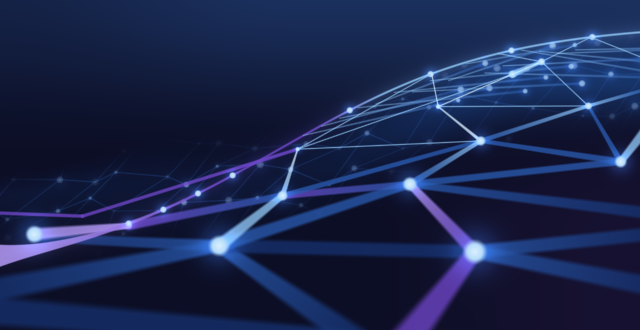
A WebGL 2 fragment shader for this background:

```glsl
#version 300 es
precision highp float;
// Glowing blue and violet wire mesh rising along a curved ridge over deep navy.
uniform vec2 u_resolution;
out vec4 outColor;

// Colours
const vec3 NAVY = vec3(.045, .055, .145), SKY = vec3(.105, .19, .37);
const vec3 PLUM = vec3(.095, .07, .2), DEEP = vec3(.085, .19, .43);
const vec3 BLUE = vec3(.16, .35, .68), ICE = vec3(.56, .77, .95);
const vec3 WHITE = vec3(.85, .94, 1), VIOLET = vec3(.43, .27, .78);
const vec3 LILAC = vec3(.7, .6, .96);

// Main joints, in units of the canvas height
const vec2 TIP = vec2(.902, .548), ELBOW = vec2(.856, .407);
const vec2 HUB = vec2(.664, .255), CREST = vec2(1.242, .442);
const vec2 BASE = vec2(1.439, .237), MID = vec2(1.457, .573);
const vec2 STAR = vec2(1.328, .677), EAST = vec2(1.783, .679);
const vec2 EDGE = vec2(1.881, .51), INNER = vec2(1.553, .775);
const vec2 UPPER = vec2(1.641, .813), WEST = vec2(.104, .29);
const vec2 BEND = vec2(.391, .316);

const float HAIR = .0016;  // half width of a fine strand
const float CELL = .105;   // cell size of the distant mesh
const float RIGHT = 1.96;  // just beyond the right border

vec3 col;
vec2 p;
float aa;

float hash(vec2 q) {
    return fract(sin(dot(q, vec2(127.1, 311.7))) * 43758.5);
}

vec2 onRidge(float x) {
    return vec2(x, .17 + .76 / (1. + exp(3. * (.85 - x))));
}

// Soft strand tapering from half width wa to wb
void strand(vec2 a, vec2 b, float wa, float wb, vec3 ca, vec3 cb, float alpha) {
    vec2 ab = b - a;
    float t = clamp(dot(p - a, ab) / dot(ab, ab), 0., 1.);
    float d = length(p - a - ab * t), r = mix(wa, wb, t), soft = max(aa, .4 * r);
    col = mix(col, mix(ca, cb, t), alpha * (1. - smoothstep(r - soft, r + soft, d)));
}

void beam(vec2 a, vec2 b, float wa, float wb, vec3 ca, vec3 cb) {
    strand(a, b, wa, wb, ca, cb, .78);
}

void hair(vec2 a, vec2 b, vec3 c) {
    strand(a, b, HAIR, HAIR, c, c, .8);
}

// Bright joint with a halo
void node(vec2 c, float r, float alpha) {
    float d = length(p - c), soft = max(aa, .35 * r);
    col += BLUE * .45 * alpha * exp(-d * d / (5. * r * r));
    col = mix(col, mix(WHITE, ICE, min(d / r, 1.) * .6), alpha * (1. - smoothstep(r - soft, r + soft, d)));
}

vec2 meshPoint(vec2 cell) {
    return (cell + .15 + .7 * vec2(hash(cell), hash(cell + 37.))) * CELL;
}

// Distant jittered mesh in a band along the ridge
void farMesh() {
    float offset = (p.y - .43 - .33 * smoothstep(.65, 1.7, p.x)) / .1;
    float over = p.y - onRidge(p.x).y - .2 * (1. - smoothstep(.5, 1., p.x));
    float band = exp(-offset * offset) * (1. - smoothstep(-.03, .05, over));
    col += vec3(.02, .09, .17) * band * (.35 + .65 * smoothstep(.8, 1.5, p.x));
    for (int k = 0; k < 9; k++) {
        vec2 cell = floor(p / CELL) + vec2(k % 3 - 1, k / 3 - 1), a = meshPoint(cell);
        strand(a, meshPoint(cell + vec2(1, 0)), HAIR, HAIR, BLUE, BLUE, .38 * band);
        strand(a, meshPoint(cell + 1.), HAIR, HAIR, BLUE, BLUE, .28 * band);
        node(a, .004 + .007 * hash(cell + 9.), .5 * band * hash(cell + 5.));
    }
}

// Curved ridge strand and the fan of chords beneath it
void ridgeBundle() {
    float slope = (onRidge(p.x + .01).y - onRidge(p.x - .01).y) / .02;
    float d = abs(p.y - onRidge(p.x).y) / sqrt(1. + slope * slope);
    float r = .003 + .03 * exp(-p.x * 7.);
    vec3 tint = mix(mix(LILAC, VIOLET, smoothstep(0., .8, p.x)), ICE, smoothstep(.9, 1.2, p.x));
    col += tint * .14 * exp(-d * 45.);
    col = mix(col, tint, .85 * (1. - smoothstep(r - aa, r + aa, d)));
    for (float f = 0.; f < 16.; f++) {
        float h = hash(vec2(f, 3)), g = hash(vec2(f, 8));
        vec2 a = onRidge(.92 + .055 * f) - vec2(0, .05 * h * smoothstep(0., 6., f));
        vec2 b = onRidge(a.x + .3 + .25 * g) - vec2(0, .16 * g);
        strand(a, b, HAIR, .004, ICE, BLUE, .55);
        node(b, .006 + .005 * h, .6);
    }
    for (float f = 0.; f < 8.; f++)
        node(onRidge(f < 4. ? .39 + .105 * f : .08 + .245 * f), .009, .95);
}

void main() {
    p = gl_FragCoord.xy / u_resolution.y;
    aa = 1. / u_resolution.y;
    // Backdrop
    col = mix(NAVY, SKY, smoothstep(.5, 1.05, p.y) * (.6 + .4 * smoothstep(0., .9, p.x)));
    col = mix(col, PLUM, .8 * smoothstep(1., 1.9, p.x) * (1. - smoothstep(.3, .75, p.y)));
    farMesh();
    // Wide strands of the near floor
    beam(HUB, vec2(-.05, .115), .018, .036, BLUE, DEEP);
    beam(vec2(-.05, .06), vec2(1.06, -.03), .042, .03, DEEP, DEEP);
    beam(HUB, vec2(1.08, -.03), .018, .038, BLUE, DEEP);
    beam(HUB, BASE, .02, .02, DEEP, DEEP);
    beam(HUB, vec2(.1, .28), .018, .012, BLUE, DEEP);
    beam(HUB, CREST, .02, .012, BLUE, BLUE);
    beam(BASE, vec2(RIGHT, .29), .02, .02, BLUE, DEEP);
    beam(BASE, vec2(RIGHT, .135), .02, .028, BLUE, DEEP);
    beam(CREST, vec2(RIGHT, .355), .01, .018, BLUE, DEEP);
    beam(CREST, EDGE, .01, .01, BLUE, BLUE);
    beam(ELBOW, CREST, .01, .01, VIOLET, BLUE);
    beam(ELBOW, MID, .008, .006, BLUE, BLUE);
    beam(MID, EDGE, .006, .01, BLUE, BLUE);
    beam(CREST, MID, .01, .006, BLUE, ICE);
    // Violet strands
    beam(vec2(-.02, .355), vec2(.25, .345), .005, .005, VIOLET, VIOLET);
    beam(vec2(.25, .345), TIP, .005, .005, VIOLET, VIOLET);
    beam(BEND, ELBOW, .013, .01, VIOLET, BLUE);
    beam(WEST, BEND, .018, .009, LILAC, LILAC);
    beam(CREST, BASE, .011, .02, LILAC, VIOLET);
    beam(BASE, vec2(1.225, -.04), .022, .046, VIOLET, VIOLET);
    ridgeBundle();
    // Fine and pale strands
    vec2 peak = onRidge(1.308), summit = onRidge(1.79);
    beam(TIP, ELBOW, .002, .008, WHITE, ICE);
    beam(ELBOW, HUB, .009, .019, ICE, ICE);
    beam(MID, EAST, .007, .005, BLUE, ICE);
    beam(EAST, EDGE, .004, .009, BLUE, BLUE);
    beam(EAST, vec2(RIGHT, .73), .005, .005, ICE, BLUE);
    beam(EDGE, vec2(RIGHT, .61), .01, .014, ICE, ICE);
    beam(STAR, MID, .002, .005, WHITE, WHITE);
    beam(INNER, UPPER, .01, .005, ICE, ICE);
    hair(TIP, MID, ICE);
    hair(TIP, INNER, ICE);
    hair(TIP, peak, ICE);
    hair(STAR, peak, WHITE);
    hair(STAR, EAST, ICE);
    hair(STAR, UPPER, WHITE);
    hair(UPPER, EAST, ICE);
    hair(UPPER, onRidge(1.51), ICE);
    hair(UPPER, summit, ICE);
    hair(summit, vec2(RIGHT, .82), ICE);
    // Joints, larger towards the viewer
    node(HUB, .027, 1.);
    node(BASE, .031, 1.);
    node(WEST, .023, 1.);
    node(CREST, .019, 1.);
    node(EDGE, .016, 1.);
    node(ELBOW, .014, 1.);
    node(MID, .013, 1.);
    node(EAST, .01, 1.);
    node(UPPER, .01, 1.);
    node(INNER, .011, .8);
    node(STAR, .007, 1.);
    node(TIP, .006, 1.);
    outColor = vec4(min(col, 1.), 1);
}
```
